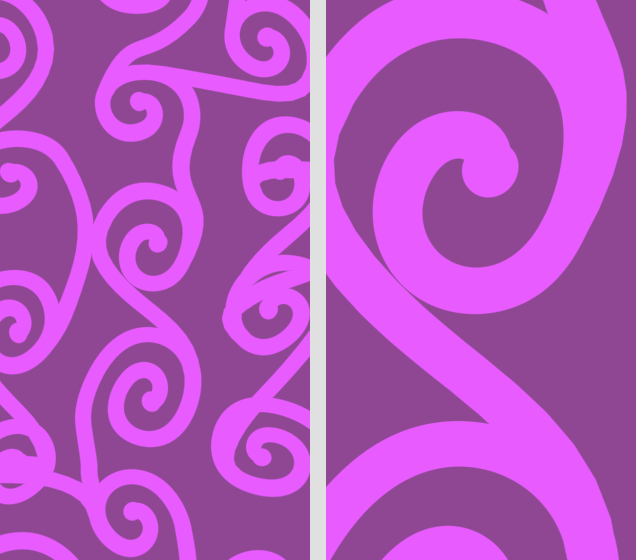
Left, the full canvas; right, a detail of the centre.
Write a Shadertoy shader that draws this pattern.

```glsl
// Linked hand-drawn scrolls: bright spirals and flowing strands on a plum ground.

const vec3 GROUND = vec3(0.56, 0.28, 0.58);
const vec3 STROKE = vec3(0.91, 0.36, 1.00);
const float HALF_WIDTH = 0.0262;          // all lengths in canvas widths
const float EYE_SWELL = 0.004;            // extra radius of the inner tips
const vec2 CELL = vec2(0.43, 0.45);       // spacing of spiral centres
const vec2 ORIGIN = vec2(0.45, 0.09);     // centre of cell (0, 0)
const float JITTER = 0.07;
const float EYE_RADIUS = 0.027;
const vec2 PITCH = vec2(0.095, 0.125);    // min, max gap between turns
const vec2 TURNS = vec2(1.15, 1.75);      // min, max number of turns
const float SQUASH = 0.10;
const float TAIL_REACH = 0.24;            // handle length of the strands
const int TAIL_STEPS = 16;
const float DIAGONAL_SHARE = 0.35;        // strands that change column
const float WOBBLE = 0.022;
const float WOBBLE_SCALE = 3.0;
const float CULL_RADIUS = 0.85;
const float EDGE_PIXELS = 0.9;
const float PI = 3.14159;
const float TAU = 6.28318;

struct Spiral { vec2 center; float spin, phase, extent, pitch, tilt; };

vec2 hash2(vec2 p) {
    vec3 h = fract(p.xyx * vec3(0.1031, 0.1030, 0.0973));
    h += dot(h, h.yzx + 33.33);
    return fract((h.xx + h.yz) * h.zy);
}

float gradientDot(vec2 corner, vec2 offset) {
    float a = TAU * hash2(corner + 57.0).x;
    return dot(vec2(cos(a), sin(a)), offset);
}

float gradientNoise(vec2 p) {
    vec2 i = floor(p), f = fract(p);
    vec2 u = f * f * f * (f * (f * 6.0 - 15.0) + 10.0);
    vec2 e = vec2(1.0, 0.0);
    return mix(mix(gradientDot(i, f), gradientDot(i + e, f - e), u.x),
               mix(gradientDot(i + e.yx, f - e.yx), gradientDot(i + 1.0, f - 1.0), u.x), u.y);
}

// Odd columns sit half a row lower.
float isOdd(float column) { return mod(column, 2.0); }

Spiral makeSpiral(vec2 id) {
    vec2 place = hash2(id + 11.0), size = hash2(id + 23.0), pose = hash2(id + 37.0);
    Spiral s;
    s.center = ORIGIN + CELL * (id - vec2(0.0, 0.5 * isOdd(id.x))) + JITTER * (place - 0.5);
    s.spin = pose.x < 0.5 ? -1.0 : 1.0;
    s.extent = TAU * mix(TURNS.x, TURNS.y, size.x);
    s.pitch = mix(PITCH.x, PITCH.y, size.y) / TAU;
    s.tilt = TAU * place.x;
    // The outer end heads downwards, give or take.
    float endAngle = 0.5 * PI * (1.0 + s.spin) + 1.4 * (pose.y - 0.5);
    s.phase = endAngle - s.spin * s.extent;
    return s;
}

vec2 spiralPoint(Spiral s, float t) {
    float a = s.phase + s.spin * t;
    float r = (EYE_RADIUS + s.pitch * t) * (1.0 - SQUASH * cos(2.0 * a - s.tilt));
    return s.center + r * vec2(cos(a), sin(a));
}

vec2 spiralTangent(Spiral s, float t) {
    return (spiralPoint(s, t + 0.01) - spiralPoint(s, t - 0.01)) / 0.02;
}

// Tests each turn at the angle of p, then slides once along the tangent.
float spiralDistance(vec2 p, Spiral s) {
    vec2 q = p - s.center;
    float angle = mod(s.spin * (atan(q.y, q.x) - s.phase), TAU);
    float d = distance(p, spiralPoint(s, 0.0)) - EYE_SWELL;
    for (int k = 0; k < 3; k++) {
        float t = clamp(angle + TAU * float(k), 0.0, s.extent);
        vec2 away = p - spiralPoint(s, t), tangent = spiralTangent(s, t);
        float slid = clamp(t + dot(away, tangent) / dot(tangent, tangent), 0.0, s.extent);
        d = min(d, min(length(away), distance(p, spiralPoint(s, slid))));
    }
    return d;
}

float segmentDistance(vec2 p, vec2 a, vec2 b) {
    vec2 ab = b - a;
    return distance(p, a + ab * clamp(dot(p - a, ab) / dot(ab, ab), 0.0, 1.0));
}

// Strand from the end of one spiral to the far flank of another.
float strandDistance(vec2 p, Spiral from, Spiral to) {
    float joint = to.extent - PI;
    vec2 a = spiralPoint(from, from.extent), d = spiralPoint(to, joint);
    vec2 b = a + TAIL_REACH * normalize(spiralTangent(from, from.extent));
    vec2 c = d + TAIL_REACH * normalize(spiralTangent(to, joint));
    vec2 last = a;
    float nearest = 1e3;
    for (int i = 1; i <= TAIL_STEPS; i++) {
        float t = float(i) / float(TAIL_STEPS), u = 1.0 - t;
        vec2 next = u * u * u * a + 3.0 * u * t * (u * b + t * c) + t * t * t * d;
        nearest = min(nearest, segmentDistance(p, last, next));
        last = next;
    }
    return nearest;
}

vec2 strandTarget(vec2 id) {
    vec2 pick = hash2(id + 71.0);
    if (pick.x > DIAGONAL_SHARE) return id - vec2(0.0, 1.0);
    return id + vec2(pick.y < 0.5 ? -1.0 : 1.0, -isOdd(id.x));
}

void mainImage(out vec4 fragColor, in vec2 fragCoord) {
    vec2 p = fragCoord / iResolution.x;
    vec2 w = p * WOBBLE_SCALE;
    p += WOBBLE * vec2(gradientNoise(w), gradientNoise(w + 19.0));

    vec2 home = round((p - ORIGIN) / CELL);
    float d = 1e3;
    for (int x = -2; x <= 2; x++)
    for (int y = -2; y <= 2; y++) {
        vec2 id = home + vec2(x, y);
        Spiral s = makeSpiral(id);
        if (distance(p, s.center) > CULL_RADIUS) continue;
        d = min(d, spiralDistance(p, s));
        d = min(d, strandDistance(p, s, makeSpiral(strandTarget(id))));
    }

    float edge = EDGE_PIXELS / iResolution.x;
    float ink = 1.0 - smoothstep(-edge, edge, d - HALF_WIDTH);
    fragColor = vec4(mix(GROUND, STROKE, ink), 1.0);
}
```
